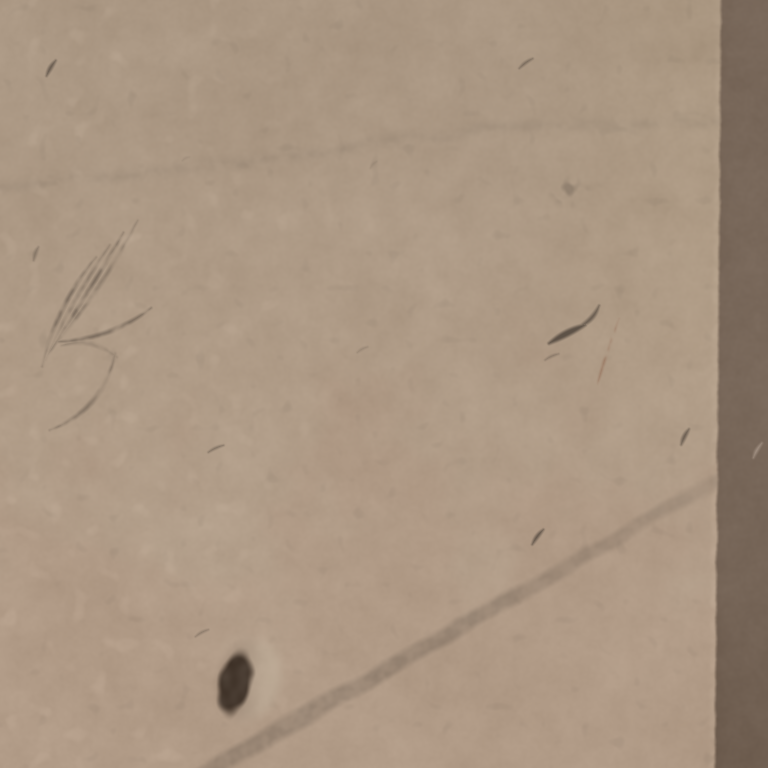
Write a WebGL 1 fragment shader that draws this texture.

```glsl
precision highp float;
// Worn beige plaster panel with a drilled hole, scratches, a grey stain band and a dark side strip.
uniform vec2 u_resolution;

vec2 hash2(vec2 p) {
  vec3 q = fract(vec3(p.xyx) * vec3(0.1031, 0.1030, 0.0973));
  q += dot(q, q.yzx + 33.33);
  return fract((q.xx + q.yz) * q.zy);
}

float cornerSlope(vec2 cell, vec2 offset) {
  float angle = 6.2832 * hash2(cell).x;
  return dot(vec2(cos(angle), sin(angle)), offset);
}

// Gradient noise, roughly -0.7 to 0.7
float noise(vec2 p) {
  vec2 i = floor(p), f = p - i;
  vec2 u = f * f * f * (f * (f * 6.0 - 15.0) + 10.0);
  vec2 e = vec2(1.0, 0.0);
  return mix(mix(cornerSlope(i, f), cornerSlope(i + e, f - e), u.x),
             mix(cornerSlope(i + e.yx, f - e.yx), cornerSlope(i + 1.0, f - 1.0), u.x), u.y);
}

float fbm(vec2 p) {
  float sum = 0.0, amp = 0.6;
  for (int i = 0; i < 4; i++) {
    sum += amp * noise(p);
    p = mat2(1.6, 1.2, -1.2, 1.6) * p + 17.3;
    amp *= 0.6;
  }
  return sum;
}

// Soft tapered, bowed stroke from a to b
float stroke(vec2 p, vec2 a, vec2 b, float bow, float width) {
  vec2 along = b - a;
  float len = length(along);
  along /= len;
  vec2 q = vec2(dot(p - a, along), dot(p - a, vec2(-along.y, along.x)));
  float t = clamp(q.x / len, 0.0, 1.0);
  float arch = 4.0 * t * (1.0 - t);
  float d = length(vec2(q.x - t * len, q.y - bow * arch));
  return 1.0 - smoothstep(-0.003, 0.003, d - width * (0.3 + 0.7 * arch));
}

// Signed distance, approximately, to an ellipse leaning to the right
float leaningEllipse(vec2 p, vec2 radii) {
  p = mat2(0.966, 0.259, -0.259, 0.966) * p;
  return (length(p / radii) - 1.0) * min(radii.x, radii.y);
}

void main() {
  vec2 p = gl_FragCoord.xy / u_resolution;
  float cloud = fbm(p * 5.0 + 3.0);
  float mottle = fbm(p * 24.0 + 40.0);
  float grain = noise(p * 110.0) + 0.5 * noise(p * 190.0 + 9.0);
  float wear = smoothstep(-0.45, 0.4, noise(p * 40.0) + 0.6 * noise(p * 95.0 + 5.0));

  // Plaster with cool and slightly pink drifts
  vec3 color = vec3(0.688, 0.610, 0.530);
  color += vec3(0.034, 0.036, 0.037) * cloud + 0.027 * mottle + 0.007 * grain;
  float pink = smoothstep(0.5, 0.2, p.y + 0.5 * cloud);
  color += pink * vec3(0.006, -0.002, -0.001);
  color -= vec3(0.022, 0.019, 0.018) * smoothstep(0.45, 1.0, p.y);
  color.b -= 0.006 * smoothstep(0.6, 0.95, p.x) * smoothstep(0.3, 0.7, p.y);
  float specks = smoothstep(0.22, 0.55, noise(p * 34.0 + 70.0));
  color += 0.026 * specks * smoothstep(0.7, 0.1, p.x);
  color *= 1.0 - 0.04 * smoothstep(0.3, 0.6, noise(p * 44.0 + 21.0));

  // Faint upper crease and rising stain band
  float crease = p.y - 0.757 - 0.1 * p.x - 0.012 * smoothstep(0.3, 0.65, p.x)
    + 0.02 * smoothstep(0.65, 0.95, p.x) + 0.008 * noise(p * 14.0);
  color *= 1.0 - 0.045 * (0.3 + 0.7 * wear) * exp(-pow(crease / 0.008, 2.0));
  float band = abs((p.y - 0.574 * (p.x - 0.28)) * 0.867 + 0.005 * noise(p * 18.0));
  float bandWidth = mix(0.012, 0.009, smoothstep(0.3, 0.9, p.x));
  float stain = 1.0 - smoothstep(bandWidth - 0.006, bandWidth + 0.005, band);
  color *= 1.0 - stain * (0.10 + 0.055 * wear) * mix(1.0, 0.6, smoothstep(0.55, 0.93, p.x));

  // Scattered faint nicks, mostly leaning up and to the right
  float marks = 0.0;
  for (int i = 0; i < 11; i++) {
    float n = float(i);
    vec2 rnd = hash2(vec2(n * 3.7 + 1.0, 8.0));
    vec2 start = vec2(0.04, 0.06) + 0.86 * fract(n * vec2(0.7549, 0.5698) + vec2(0.23, 0.85));
    float angle = 0.4 + 0.9 * rnd.x;
    vec2 reach = (0.008 + 0.016 * rnd.y) * vec2(cos(angle), sin(angle));
    float strength = 0.15 + 0.65 * rnd.y * rnd.y;
    marks = max(marks, strength * stroke(p, start, start + reach, 0.001, 0.001 + 0.002 * rnd.x * rnd.y));
  }
  marks = max(marks, 0.85 * stroke(p, vec2(0.715, 0.553), vec2(0.762, 0.577), 0.001, 0.0042));
  marks = max(marks, 0.7 * stroke(p, vec2(0.753, 0.574), vec2(0.780, 0.602), -0.004, 0.0026));

  // Scribble: a smeared sheaf of long scratches over a looping tail
  float sketch = 0.0;
  for (int i = 0; i < 5; i++) {
    float n = float(i);
    vec2 tip = vec2(0.125 + 0.018 * n, 0.665 + 0.016 * n - 0.13 * step(3.5, n));
    vec2 root = vec2(0.055 + 0.004 * n, 0.523 + 0.008 * n);
    sketch = max(sketch, stroke(p, root, tip, 0.009 - 0.005 * n, 0.0026) * (0.75 - 0.25 * mod(n, 2.0)));
  }
  sketch = max(sketch, 0.6 * stroke(p, vec2(0.065, 0.440), vec2(0.150, 0.540), -0.018, 0.0028));
  sketch = max(sketch, 0.45 * stroke(p, vec2(0.080, 0.550), vec2(0.152, 0.535), 0.010, 0.0026));
  marks = max(marks, sketch * (0.2 + 0.5 * wear));
  float smudge = 1.0 - smoothstep(0.3, 1.0, length((p - vec2(0.742, 0.750)) / vec2(0.034, 0.024)));
  marks = max(marks, 0.3 * smudge * smoothstep(-0.1, 0.4, noise(p * 60.0)));
  color = mix(color, vec3(0.31, 0.27, 0.235), marks);
  color = mix(color, vec3(0.55, 0.38, 0.29), 0.55 * wear * stroke(p, vec2(0.778, 0.500), vec2(0.806, 0.585), 0.001, 0.0015));

  // Drilled hole with a pale countersunk rim
  vec2 h = p - vec2(0.306, 0.111);
  float dish = leaningEllipse(h - vec2(0.019, 0.004), vec2(0.044, 0.058));
  float lit = smoothstep(-0.02, 0.05, h.x);
  vec3 rim = mix(vec3(0.60, 0.52, 0.45), vec3(0.745, 0.675, 0.595), lit);
  color = mix(color, rim + 0.03 * mottle, 0.8 * (1.0 - smoothstep(-0.014, 0.006, dish)));
  float hole = leaningEllipse(h, vec2(0.021, 0.041)) + 0.004 * noise(p * 45.0);
  vec3 pit = vec3(0.27, 0.22, 0.18) + 0.08 * noise(p * 55.0 + 4.0);
  color = mix(color, pit, 1.0 - smoothstep(-0.005, 0.004, hole));

  // Dark side strip behind a chipped, softly lit panel edge
  float edge = p.x - 0.931 - 0.008 * p.y - 0.003 * noise(vec2(p.y * 28.0, 2.0)) - 0.0006 * grain;
  color += 0.02 * exp(-pow((edge + 0.004) / 0.004, 2.0)) * (0.3 + wear);
  vec3 strip = vec3(0.470, 0.404, 0.350) + 0.025 * mottle + 0.008 * grain + 0.02 * cloud;
  strip -= 0.03 * smoothstep(0.4, 0.0, p.y) + 0.015 * exp(-max(edge, 0.0) / 0.008);
  strip += 0.16 * stroke(p, vec2(0.981, 0.404), vec2(0.992, 0.423), 0.001, 0.0018);
  color = mix(color, strip, smoothstep(-0.003, 0.003, edge));

  gl_FragColor = vec4(color, 1.0);
}
```
